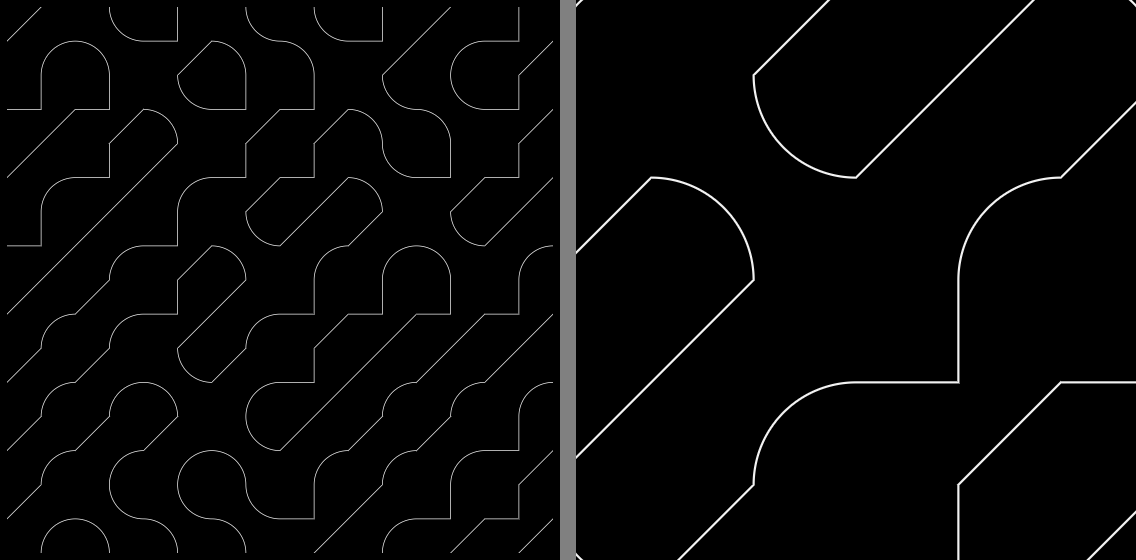
Left: the whole. Right: its middle third, enlarged.
This pattern is drawn by a WebGL 1 fragment shader. Its source:

```glsl
precision highp float;
// Hairline Truchet pattern: an 8 by 8 grid of square tiles on black. Every tile
// joins the midpoints of its sides around two opposite corners, using arcs,
// diagonals or right angles; a hash picks one of three tile kinds per cell.

uniform vec2 u_resolution;

#define TILES 8.0          // tiles across and down
#define MARGIN 0.0125      // empty border, in canvas units
#define LINE_WIDTH 0.0013  // stroke width, in canvas units
#define LINE_COLOR vec3(0.95)
#define BACKGROUND vec3(0.0)
#define SEED 7.0

float hash(vec2 p) {
  vec3 q = fract(vec3(p.xyx + SEED) * vec3(0.1031, 0.1030, 0.0973));
  q += dot(q, q.yzx + 33.33);
  return fract((q.x + q.y) * q.z);
}

// Connectors around a tile corner; q is measured from that corner
float arc(vec2 q) { return abs(length(q) - 0.5); }
float diagonal(vec2 q) { return abs(q.x + q.y - 0.5) * 0.7071; }
float rightAngle(vec2 q) { return abs(max(q.x, q.y) - 0.5); }

// Distance to the strokes of one tile, p in 0..1
float tileDistance(vec2 p, float pick) {
  vec2 topLeft = vec2(p.x, 1.0 - p.y);
  vec2 bottomRight = 1.0 - topLeft;
  if (pick < 0.34) return min(diagonal(topLeft), arc(bottomRight));
  if (pick < 0.70) return min(arc(p), arc(1.0 - p));
  return min(rightAngle(topLeft), diagonal(bottomRight));
}

void main() {
  float canvas = min(u_resolution.x, u_resolution.y);
  vec2 uv = (gl_FragCoord.xy - 0.5 * u_resolution) / canvas + 0.5;

  // Tile grid inside the margin
  float tileSize = (1.0 - 2.0 * MARGIN) / TILES;
  vec2 grid = (uv - MARGIN) / tileSize;
  vec2 cell = clamp(floor(grid), 0.0, TILES - 1.0);
  float d = tileDistance(grid - cell, hash(cell)) * tileSize * canvas;

  // Pixel coverage of the stroke, also for widths below one pixel
  float width = LINE_WIDTH * canvas;
  float coverage = clamp(0.5 * (width + 1.0) - d, 0.0, min(width, 1.0));

  // Cut the strokes off at the border of the grid
  vec2 inset = (0.5 - MARGIN - abs(uv - 0.5)) * canvas + 0.5;
  coverage *= clamp(min(inset.x, inset.y), 0.0, 1.0);

  gl_FragColor = vec4(mix(BACKGROUND, LINE_COLOR, coverage), 1.0);
}
```
